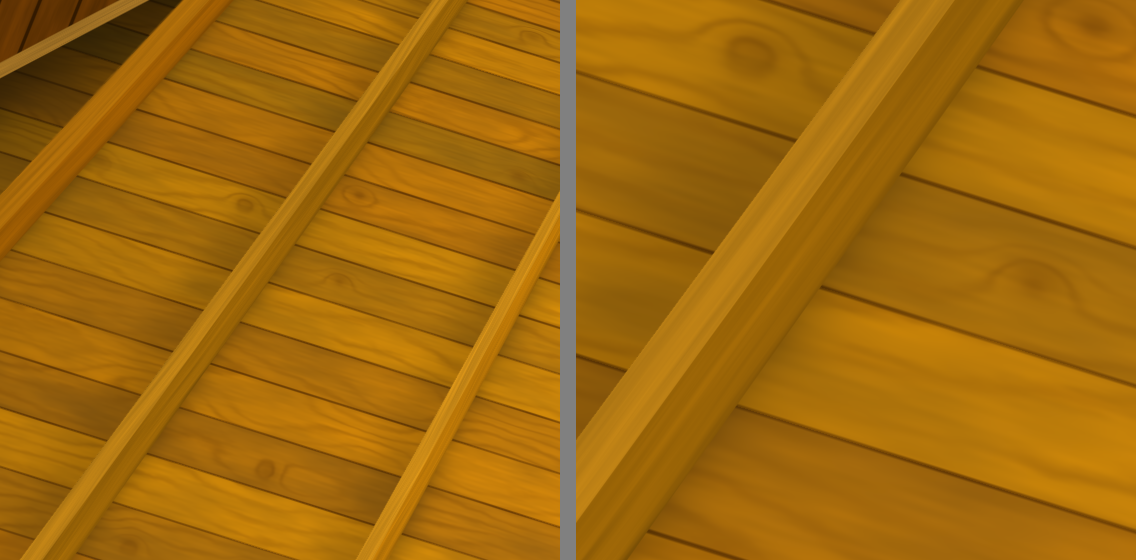
Left, the full canvas; right, a detail of the centre.
Give the GLSL for this texture, as a Shadertoy shader.

```glsl
const float PI = 3.14159265;
const vec3 DULL_PLANK = vec3(0.55, 0.365, 0.055);
const vec3 BRIGHT_PLANK = vec3(0.79, 0.51, 0.03);
const vec3 GRAIN_BROWN = vec3(0.40, 0.22, 0.02);
const vec3 SEAM_BROWN = vec3(0.28, 0.14, 0.0);
const vec3 BEAM_TOP = vec3(0.72, 0.49, 0.08);
const vec3 BEAM_SIDE = vec3(0.60, 0.39, 0.025);
const vec3 RAFTER_TAN = vec3(0.61, 0.43, 0.14);
const vec3 WALL_BROWN = vec3(0.38, 0.20, 0.01);

float hash(vec2 p) {
    vec3 q = fract(p.xyx * 0.1031);
    q += dot(q, q.yzx + 33.33);
    return fract((q.x + q.y) * q.z);
}

float noise(vec2 p) {
    vec2 i = floor(p), f = fract(p);
    f = f * f * (3.0 - 2.0 * f);
    return mix(mix(hash(i), hash(i + vec2(1, 0)), f.x),
               mix(hash(i + vec2(0, 1)), hash(i + vec2(1, 1)), f.x), f.y);
}

float fbm(vec2 p) {
    float sum = 0.0, amp = 0.5;
    for (int k = 0; k < 4; k++) {
        sum += amp * noise(p);
        p = p * 2.03 + 17.1;
        amp *= 0.5;
    }
    return sum / 0.9375;
}

// Smooth mask of lo < x < hi
float band(float x, float lo, float hi, float blur) {
    return smoothstep(lo - blur, lo + blur, x) * (1.0 - smoothstep(hi - blur, hi + blur, x));
}

// Closeness to a knot; a few cells along a row hold one
float knot(float along, float across, float row) {
    float cell = floor(along / 0.22);
    vec2 id = vec2(cell + 31.0, row + 53.0);
    vec2 centre = 0.35 + 0.3 * vec2(hash(id), hash(id + 9.0));
    vec2 d = (vec2(fract(along / 0.22), across) - centre) / vec2(0.13, 0.24);
    return step(0.84, hash(id + 4.7)) * exp(-dot(d, d));
}

vec3 plankColor(float along, float rows) {
    float row = floor(rows), across = fract(rows);
    float seed = hash(vec2(row + 40.0, 7.0));
    float warmth = hash(vec2(row + 21.0, 3.0));
    vec2 shift = vec2(seed * 60.0, row * 9.0 + 200.0);
    float knotted = knot(along, across, row);

    // Row tone, row hue and soft stains
    float stain = fbm(vec2(along * 7.0, across * 1.8) + shift);
    float tone = 0.52 - 0.14 * cos(PI * row) + 0.25 * (seed - 0.5) + 0.8 * (stain - 0.5);
    vec3 color = mix(DULL_PLANK, BRIGHT_PLANK, clamp(tone, 0.0, 1.0));
    color.g *= 1.03 - 0.08 * warmth;

    // Growth rings, straight on some rows and wavy on others, with fine fibres
    float wave = mix(1.5, 4.0, warmth) * noise(vec2(along * 5.0, across * 1.3) + shift);
    float field = 3.2 * across + wave + 1.6 * knotted
                + 0.6 * fbm(vec2(along * 16.0, across * 4.0) + shift);
    float ring = pow(0.5 + 0.5 * sin(2.0 * PI * field), 3.0);
    float fibre = noise(vec2(along * 22.0, across * 20.0) + shift);
    float patchy = smoothstep(0.25, 0.75, stain);
    color = mix(color, GRAIN_BROWN, ring * (0.05 + 0.2 * patchy) + 0.3 * knotted * knotted);
    return color * (0.975 + 0.06 * fibre);
}

vec3 beamColor(float across, float along, float index, float blur) {
    float ridge = 0.44 + 0.08 * abs(index);
    float side = smoothstep(ridge - blur, ridge + blur, across);
    vec3 color = mix(BEAM_TOP, BEAM_SIDE + vec3(0.06, 0.03, 0.0) * abs(index), side);
    color *= mix(vec3(1.0), vec3(0.99, 0.91, 0.5), step(index, -0.5));
    color *= 1.0 + 0.03 * max(index, 0.0);
    float bend = 0.3 * noise(vec2(along * 5.0, index + 5.0));
    float fibre = fbm(vec2((across + bend) * 13.0 + index * 30.0 + 90.0, along * 6.0));
    float crease = smoothstep(0.87, 1.0, across);
    return color * (0.87 + 0.24 * fibre) * (1.0 - 0.16 * crease);
}

void mainImage(out vec4 fragColor, in vec2 fragCoord) {
    vec2 uv = fragCoord / iResolution.xy;
    float blur = 1.0 / min(iResolution.x, iResolution.y);

    // Planks, narrowing with distance
    float fall = 1.0 - uv.y - 0.315 * uv.x;
    float depth = 1.0 + 0.754 * fall;
    float rows = 19.9 * log(depth) + 0.3;
    float along = 0.954 * uv.x - 0.3 * uv.y + 1.0;
    vec3 color = plankColor(along, rows);
    float seamDist = abs(rows - round(rows)) * depth / 15.7;
    float seam = 1.0 - smoothstep(0.0003, 0.0016 + blur, seamDist);
    float seamWear = 0.32 + 0.3 * noise(vec2(along * 12.0, round(rows) + 60.0));
    color = mix(color, SEAM_BROWN, seamWear * seam + 0.08 * exp(-seamDist * 180.0));

    // Converging beams with shade on both sides
    float spacing = 0.62 - 0.19 * uv.y;
    float s = (uv.x - 0.035 - 0.737 * uv.y) / spacing;
    s += 0.035 * s * s;
    float index = round(s), offset = s - index;
    float width = 0.15 - 0.05 * index;
    float shade = 0.15 * smoothstep(-0.25, 0.0, offset) * step(offset, width * 0.5)
                + 0.2 * exp(-max(offset - width, 0.0) * 24.0) * step(0.0, offset);
    color *= 1.0 - shade;
    float beam = band(offset, 0.0, width, blur / spacing);
    color = mix(color, beamColor(offset / width, uv.y, index, blur / (spacing * width)), beam);
    color *= 1.0 + 0.14 * uv.x - 0.1 * uv.y;

    // Dark corner: shadow, wall panels and thin rafter
    float rise = uv.y - 0.525 * uv.x;
    float behind = 1.0 - smoothstep(-1.01, -0.99, s);
    color *= 1.0 - behind * (0.1 + 0.55 * smoothstep(0.66, 0.88, rise));
    float panel = (uv.x - 0.4 * uv.y + 0.4) / 0.072;
    float gap = 1.0 - smoothstep(0.02, 0.07, abs(panel - round(panel)));
    vec3 wall = WALL_BROWN * (0.8 + 0.4 * fbm(vec2(panel * 5.0, uv.y * 9.0)));
    wall = mix(wall, SEAM_BROWN * 0.7, gap);
    color = mix(color, wall, smoothstep(0.887 - blur, 0.887 + blur, rise));
    float fibre = fbm(vec2(uv.x * 9.0, rise * 350.0));
    color = mix(color, RAFTER_TAN * (0.87 + 0.26 * fibre), band(rise, 0.860, 0.888, blur));

    fragColor = vec4(clamp(color, 0.0, 1.0), 1.0);
}
```
